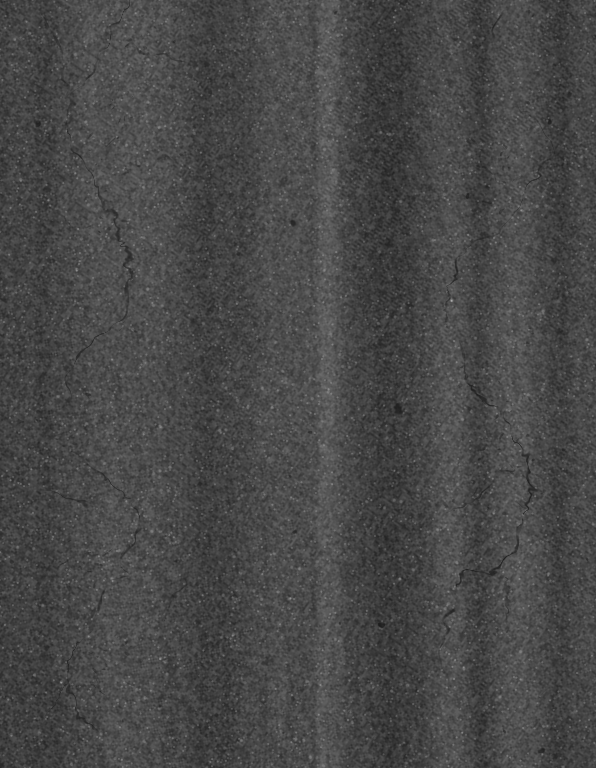
This texture is drawn by a WebGL 2 fragment shader. Its source:

```glsl
#version 300 es
precision highp float;

uniform vec2 u_resolution;
out vec4 fragColor;

const float TAU = 6.28318;

float hash(vec2 p) {
  return fract(sin(dot(p, vec2(127.1, 311.7))) * 43758.545);
}

float noise(vec2 p) {
  vec2 i = floor(p);
  vec2 f = fract(p);
  f = f * f * (3.0 - 2.0 * f);
  float low = mix(hash(i), hash(i + vec2(1.0, 0.0)), f.x);
  float high = mix(hash(i + vec2(0.0, 1.0)), hash(i + 1.0), f.x);
  return mix(low, high, f.y);
}

vec2 rotate(vec2 p, float angle) {
  float c = cos(angle);
  float s = sin(angle);
  return vec2(c * p.x - s * p.y, s * p.x + c * p.y);
}

vec2 warp(vec2 p, float scale, float amount) {
  vec2 q = p * scale;
  return p + amount * (vec2(noise(q), noise(q + 37.3)) - 0.5);
}

float bump(float x, float centre, float width) {
  float d = (x - centre) / width;
  return exp(-d * d);
}

// Broad vertical wear bands with fine streaks
float wearBands(float x, float y) {
  float tone = 0.036 * bump(x, 0.22, 0.085) - 0.040 * bump(x, 0.355, 0.07);
  tone += 0.022 * bump(x, 0.47, 0.05) - 0.042 * bump(x, 0.527, 0.007);
  tone += 0.066 * bump(x, 0.550, 0.030) - 0.040 * bump(x, 0.66, 0.06);
  tone += 0.036 * bump(x, 0.755, 0.025) - 0.036 * bump(x, 0.805, 0.016);
  tone += 0.040 * bump(x, 0.86, 0.035) - 0.034 * bump(x, 0.935, 0.018);
  tone -= 0.016 * bump(x, 0.07, 0.05);
  tone += 0.030 * (noise(vec2(x * 38.0, y * 1.3)) - 0.5);
  tone += 0.022 * (noise(vec2(x * 110.0, y * 2.0)) - 0.5);
  return tone + 0.034 * (noise(vec2(x * 5.0, y * 4.0)) - 0.5);
}

// Bright mineral chips, one per occupied cell
float chips(vec2 p, float scale, float chance) {
  vec2 q = p * scale;
  vec2 cell = floor(q);
  vec2 centre = 0.3 + 0.4 * vec2(hash(cell + 3.1), hash(cell + 7.7));
  float shape = 1.0 - smoothstep(0.1, 0.45, length(fract(q) - centre));
  return shape * smoothstep(1.0 - chance, 1.0, hash(cell + 11.3));
}

// Fine grain, turned off the axes to avoid a visible grid
float grain(vec2 p) {
  float tone = 0.125 * (noise(rotate(p, 0.6) * 410.0) - 0.5);
  tone += 0.070 * (noise(rotate(p, 1.1) * 240.0 + 19.0) - 0.5);
  tone += 0.020 * (noise(rotate(p, 0.3) * 70.0) - 0.5);
  tone += 0.15 * chips(rotate(p, 0.4), 215.0, 0.20);
  return tone + 0.14 * chips(rotate(p, 0.9), 140.0, 0.06);
}

float stroke(float d, float width) {
  return 1.0 - smoothstep(width * 0.3, width + 0.0012, d);
}

// Long crack swinging from side to side on its way down
float longCrack(vec2 p, float centre, float swing, float peak, float period) {
  float phase = TAU * (p.y - peak) / period;
  float slope = swing * TAU / period * sin(phase);
  float d = abs(p.x - centre - swing * cos(phase)) / sqrt(1.0 + slope * slope);
  float swell = noise(p * 55.0);
  return stroke(d, 0.0003 + 0.0028 * swell * swell);
}

// Short side cracks, one per occupied cell
float shortCracks(vec2 p, float scale, float chance) {
  vec2 cell = floor(p * scale);
  vec2 q = fract(p * scale) - 0.5;
  float angle = TAU * hash(cell + 5.2);
  vec2 dir = vec2(cos(angle), sin(angle));
  float reach = mix(0.15, 0.40, hash(cell + 8.4));
  float d = length(q - dir * clamp(dot(q, dir), -reach, reach)) / scale;
  return stroke(d, 0.0003 + 0.0020 * noise(p * 45.0)) * step(hash(cell + 2.6), chance);
}

// Scattered dark pits
float pits(vec2 p, float scale, float chance, float size) {
  vec2 cell = floor(p * scale);
  vec2 centre = 0.2 + 0.6 * vec2(hash(cell + 1.7), hash(cell + 9.1));
  float d = length(fract(p * scale) - centre) / scale;
  float radius = size * mix(0.5, 1.0, hash(cell + 4.9));
  return (1.0 - smoothstep(radius * 0.5, radius + 0.001, d)) * step(hash(cell + 6.3), chance);
}

void main() {
  vec2 p = gl_FragCoord.xy / u_resolution.y;
  float aspect = u_resolution.x / u_resolution.y;
  float x = p.x / aspect;
  float tone = 0.278 + wearBands(x, p.y) + grain(p);

  // Cracks gather in the two side lanes and fade in and out
  vec2 bent = warp(warp(warp(p, 15.0, 0.040), 60.0, 0.014), 150.0, 0.006);
  float lanes = bump(x, 0.18, 0.15) + bump(x, 0.83, 0.14);
  float patchy = smoothstep(0.25, 0.60, noise(p * 11.0 + 4.0));
  float broken = mix(0.35, 1.0, smoothstep(0.25, 0.60, noise(p * 75.0)));
  float left = longCrack(bent, 0.17 * aspect, 0.045, 0.67, 0.37) * patchy * 0.7;
  float right = longCrack(bent, 0.82 * aspect, 0.068, 0.81, 0.43) * mix(0.4, 0.9, patchy);
  right *= smoothstep(0.08, 0.14, p.y) * smoothstep(0.90, 0.82, p.y);
  float crack = max(left, right);
  crack = max(crack, shortCracks(bent, 7.0, 0.45) * lanes * patchy * 0.7) * broken;

  // Crumbled specks beside the cracks
  float crumbs = pits(bent, 75.0, 0.28, 0.0030) * lanes * smoothstep(0.5, 0.75, noise(p * 14.0));
  vec2 rough = warp(p, 160.0, 0.005);
  float spots = max(pits(rough, 9.0, 0.14, 0.0065), pits(rough, 28.0, 0.06, 0.0030) * 0.7);
  float dark = max(max(crack, crumbs * 0.5), spots * 0.9);
  tone = mix(tone, 0.10 + 0.25 * max(tone - 0.25, 0.0), clamp(dark, 0.0, 1.0) * 0.85);

  fragColor = vec4(vec3(clamp(tone, 0.0, 1.0)), 1.0);
}
```
